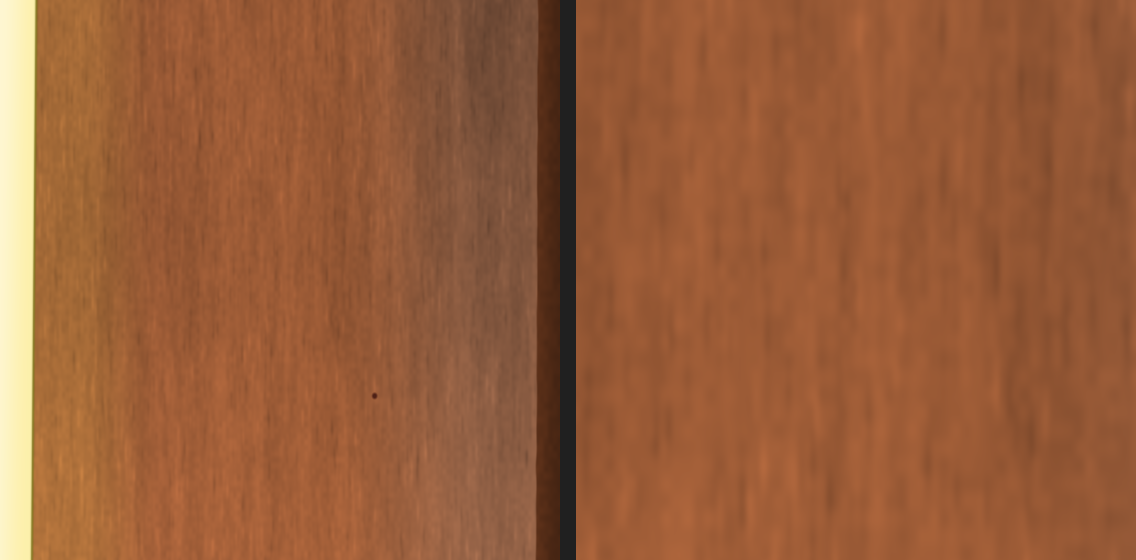
Left: the whole. Right: its middle third, enlarged.
Give the GLSL for this texture, as a WebGL 1 fragment shader.

```glsl
precision highp float;
// A flat wooden board with fine upright grain, between a bright cream strip and
// a dark shadowed strip. Layered sines give the broad bands, stretched noise
// the fibres, and cellular noise the short dark pores and pale flecks.
uniform vec2 u_resolution;

#define FIBRE_CONTRAST 0.115
#define MOTTLE_CONTRAST 0.035
#define FLECK_CONTRAST 0.10
#define FLECK_CELLS vec2(85.0, 24.0)
#define EDGE_SOFTNESS 0.0022
#define KNOT_CENTRE vec2(0.669, 0.293)
#define KNOT_RADIUS 0.0055

const vec3 CREAM = vec3(0.995, 0.965, 0.82);
const vec3 CREAM_EDGE = vec3(0.99, 0.94, 0.67);
const vec3 FRINGE = vec3(0.46, 0.43, 0.08);
const vec3 HONEY = vec3(0.645, 0.415, 0.215);
const vec3 RUSSET = vec3(0.615, 0.358, 0.212);
const vec3 GREY_BROWN = vec3(0.535, 0.355, 0.255);
const vec3 SHADOW = vec3(0.315, 0.165, 0.085);
const vec3 KNOT = vec3(0.27, 0.10, 0.07);

float hash(vec2 p) {
  vec3 q = fract(vec3(p.xyx) * 0.1031);
  q += dot(q, q.yzx + 33.33);
  return fract((q.x + q.y) * q.z);
}

// Smooth noise from -1 to 1
float noise(vec2 p) {
  vec2 cell = floor(p), f = fract(p);
  f = f * f * (3.0 - 2.0 * f);
  float low = mix(hash(cell), hash(cell + vec2(1.0, 0.0)), f.x);
  float high = mix(hash(cell + vec2(0.0, 1.0)), hash(cell + vec2(1.0)), f.x);
  return mix(low, high, f.y) * 2.0 - 1.0;
}

// Long fibres at several widths, with slow upright variation
float fibres(vec2 p) {
  float sum = 0.0, weight = 0.36;
  vec2 scale = vec2(26.0, 1.6);
  for (int i = 0; i < 4; i++) {
    sum += weight * noise(p * scale + float(i) * 37.7);
    scale *= vec2(1.85, 2.3);
    weight *= 0.92;
  }
  return sum;
}

// One slim streak per cell: negative for pores, positive for pale flecks
float flecks(vec2 p) {
  vec2 q = p * FLECK_CELLS, cell = floor(q);
  float sum = 0.0;
  for (int j = -1; j <= 1; j++) {
    for (int i = -1; i <= 1; i++) {
      vec2 id = cell + vec2(float(i), float(j));
      vec2 centre = id + vec2(hash(id + 11.3), hash(id + 47.9));
      vec2 d = (q - centre) / vec2(0.24, 0.42);
      float tone = hash(id + 83.1) * 2.0 - 1.0;
      sum += tone * abs(tone) * exp(-dot(d, d));
    }
  }
  return sum;
}

// Broad upright bands
float bands(float x) {
  return 0.5 * sin(x * 47.0 + 0.8) + 0.3 * sin(x * 89.0 + 2.1)
       + 0.2 * sin(x * 171.0 + 4.0);
}

vec3 boardColour(vec2 p) {
  // Tint and lighting across the face
  vec3 wood = mix(HONEY, RUSSET, smoothstep(0.14, 0.29, p.x));
  wood = mix(wood, GREY_BROWN, smoothstep(0.58, 0.88, p.x));
  float light = mix(1.07, 0.97, smoothstep(0.0, 0.6, p.y));
  light -= 0.12 * smoothstep(0.62, 0.95, p.x) * smoothstep(0.55, 1.0, p.y);
  light -= 0.035 * exp(-pow((p.x - 0.27) / 0.055, 2.0));
  light += 0.05 * smoothstep(0.938, 0.958, p.x);

  // Grain
  light += 0.018 * bands(p.x + 0.004 * noise(p * vec2(3.0, 2.0)));
  light += FIBRE_CONTRAST * fibres(p);
  light += FLECK_CONTRAST * flecks(p);
  light += MOTTLE_CONTRAST * noise(p * vec2(150.0, 95.0));
  wood *= light;

  // Small dark knot
  float knotDistance = length((p - KNOT_CENTRE) * vec2(1.0, 0.85));
  float knot = 1.0 - smoothstep(KNOT_RADIUS * 0.35, KNOT_RADIUS * 1.25, knotDistance);
  return mix(wood, KNOT, 0.9 * knot);
}

void main() {
  vec2 p = gl_FragCoord.xy / u_resolution;
  float leftEdge = mix(0.057, 0.065, p.y);
  float rightEdge = mix(0.957, 0.961, p.y) + 0.0008 * noise(vec2(3.0, p.y * 30.0));
  float soft = max(EDGE_SOFTNESS, 0.75 / u_resolution.x);

  // Side strips
  vec3 cream = mix(CREAM, CREAM_EDGE, smoothstep(-0.01, 0.06, p.x + 0.02 * (0.5 - p.y)));
  vec3 shadow = SHADOW * mix(1.13, 0.88, smoothstep(0.955, 1.0, p.x));
  shadow *= 1.0 + 0.06 * noise(p * vec2(120.0, 80.0));

  // Board joined to both strips, with a thin olive fringe on the left
  vec3 colour = mix(cream, boardColour(p), smoothstep(-soft, soft, p.x - leftEdge));
  float fringe = exp(-pow((p.x - leftEdge) / (soft * 1.1), 2.0));
  colour = mix(colour, FRINGE, 0.75 * fringe);
  colour = mix(colour, shadow, smoothstep(-soft, soft, p.x - rightEdge));
  gl_FragColor = vec4(clamp(colour, 0.0, 1.0), 1.0);
}
```
